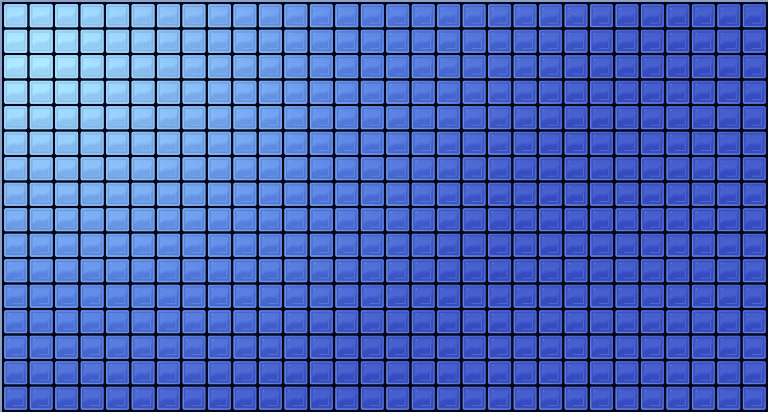
Give the GLSL for this pattern, as a WebGL 2 fragment shader.

```glsl
#version 300 es
precision highp float;
// Glossy blue tiles in a 30 x 16 grid with dark joints and a thin pale frame.
// One rounded-box distance shapes each tile; bevel, sheen and glints are added
// in cell space, while a broad radial light tints the whole wall.

#define GRID vec2(30.0, 16.0)
#define GRID_MIN vec2(0.0039, 0.0024)
#define GRID_MAX vec2(0.9987, 0.9927)
#define JOINT_HALF 0.044
#define CORNER 0.075
#define LIGHT_POS vec2(0.04, 0.86)
#define LIGHT_STRETCH vec2(1.0, 0.72)
#define RIM_GAIN 0.20
#define SHEEN_GAIN 0.10
#define GLINT_GAIN 0.26

uniform vec2 u_resolution;
out vec4 outColor;

const vec3 JOINT_COLOR = vec3(0.02, 0.03, 0.11);
const vec3 FRAME_COLOR = vec3(0.55, 0.63, 0.78);
const vec3 GLINT_COLOR = vec3(0.74, 0.91, 1.00);
const vec3 PALE  = vec3(0.65, 0.88, 1.00);
const vec3 SKY   = vec3(0.54, 0.75, 0.96);
const vec3 AZURE = vec3(0.36, 0.53, 0.90);
const vec3 ROYAL = vec3(0.245, 0.335, 0.785);

float roundedBox(vec2 p, vec2 halfSize, float radius) {
  vec2 q = abs(p) - halfSize + radius;
  return length(max(q, 0.0)) + min(max(q.x, q.y), 0.0) - radius;
}

// Soft line of the given half width around distance zero.
float stroke(float d, float halfWidth, float aa) {
  return 1.0 - smoothstep(halfWidth - aa * 0.5, halfWidth + aa * 0.5, abs(d));
}

float segment(vec2 p, vec2 a, vec2 b) {
  vec2 ab = b - a;
  return length(p - a - ab * clamp(dot(p - a, ab) / dot(ab, ab), 0.0, 1.0));
}

// Wall colour, from the lit upper left to the deep blue lower right.
vec3 wallLight(vec2 uv) {
  float d = length((uv - LIGHT_POS) * LIGHT_STRETCH);
  d -= 0.16 * smoothstep(0.55, 1.0, uv.y) * smoothstep(0.4, 1.0, uv.x);
  vec3 color = mix(PALE, SKY, smoothstep(0.0, 0.22, d));
  color = mix(color, AZURE, smoothstep(0.13, 0.46, d));
  return mix(color, ROYAL, smoothstep(0.34, 0.72, d));
}

// Bevel, sheen and glints of one tile; p runs from -0.5 to 0.5.
vec3 shadeTile(vec3 base, vec2 p, float edge, float aa) {
  // Bright rim, strongest at the lower left, with a faint groove inside it.
  float rim = stroke(edge + 0.035, 0.025, aa);
  float groove = stroke(edge + 0.095, 0.022, aa);
  float lowerLeft = smoothstep(-0.5, 0.6, -p.x - p.y);
  vec3 color = mix(base, GLINT_COLOR, rim * RIM_GAIN * (0.45 + lowerLeft));
  color *= 1.0 - 0.09 * groove;

  // Inner panel: lighter above a wavy diagonal, darker below it.
  float panel = 1.0 - smoothstep(-aa, aa, roundedBox(p, vec2(0.35), 0.05));
  float wave = p.y - 0.35 * p.x + 0.05 * sin(p.x * 9.0);
  float sheen = smoothstep(-0.12, 0.08, wave) * (1.0 - 0.8 * p.y);
  color += panel * SHEEN_GAIN * (sheen - 0.45) * vec3(0.75, 0.9, 0.6);

  // Corner glint at the lower right and a dot at the upper left.
  vec2 corner = vec2(0.29, -0.29);
  float elbow = min(segment(p, corner, vec2(0.29, 0.02)),
                    segment(p, corner, vec2(-0.08, -0.29)));
  float dotGlint = length(p - vec2(-0.27, 0.29)) - 0.025;
  float glint = max(stroke(elbow, 0.018, aa) * 0.75,
                    1.0 - smoothstep(-aa * 0.5, aa * 0.5, dotGlint));
  return mix(color, GLINT_COLOR, glint * GLINT_GAIN);
}

void main() {
  vec2 uv = gl_FragCoord.xy / u_resolution;
  vec2 cell = (uv - GRID_MIN) / (GRID_MAX - GRID_MIN) * GRID;
  vec2 cellPerPixel = GRID / ((GRID_MAX - GRID_MIN) * u_resolution);
  float aa = max(cellPerPixel.x, cellPerPixel.y);

  // Tiles over dark joints.
  vec2 p = fract(cell) - 0.5;
  float edge = roundedBox(p, vec2(0.5 - JOINT_HALF), CORNER);
  vec3 tile = shadeTile(wallLight(uv), p, edge, aa);
  vec3 color = mix(tile, JOINT_COLOR, smoothstep(-aa * 0.5, aa * 0.5, edge));

  // Pale frame outside the outermost joints.
  vec2 beyond = abs(cell - GRID * 0.5) - GRID * 0.5 - JOINT_HALF;
  float outside = max(beyond.x, beyond.y);
  color = mix(color, FRAME_COLOR, smoothstep(-aa * 0.5, aa * 0.5, outside));

  outColor = vec4(clamp(color, 0.0, 1.0), 1.0);
}
```
